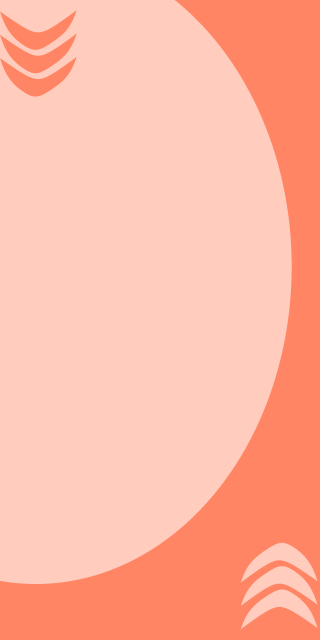
Write a WebGL 1 fragment shader that draws this background.

```glsl
precision mediump float;
// Flat background: a large pale ellipse on coral, with stacked chevrons in two corners.

uniform vec2 u_resolution;

// Palette
const vec3 CORAL = vec3(1.0, 0.522, 0.392);
const vec3 BLUSH = vec3(1.0, 0.800, 0.741);

// Layout, in canvas widths on a 1 by 2 canvas
const vec2 CANVAS = vec2(1.0, 2.0);
const vec2 ELLIPSE_CENTER = vec2(0.112, 1.167);
const vec2 ELLIPSE_RADII = vec2(0.7995, 0.992);
const vec2 TOP_STACK = vec2(0.1198, 1.9665);
const vec2 BOTTOM_STACK = vec2(0.8724, 0.0355);
const float CHEVRON_HALF_WIDTH = 0.1198;

// Chevron profile, in chevron half widths
const float STACK_STEP = 0.609;
const float INNER_DEPTH = 0.565;
const float OUTER_DEPTH = 1.02;
const float INNER_ROUND = 0.304;
const float OUTER_ROUND = 0.26;
const float INNER_SLOPE = 0.76;
const float OUTER_SLOPE = 0.80;
const float TIP_DROP = 0.40;
const float APEX_SHIFT = 0.07;
const float TILT = 0.016;

const int CHEVRONS = 3;
const int SAMPLES = 4; // per axis, for smooth edges

// V shape with a rounded vertex of height zero
float roundedV(float x, float radius) {
  return sqrt(x * x + radius * radius) - radius;
}

// One chevron pointing down, its tips at x = -1 and x = 1
float chevron(vec2 p) {
  float depth = TILT * p.x - p.y;
  float x2 = p.x * p.x;
  float shifted = p.x + APEX_SHIFT * (1.0 - x2);
  float inner = INNER_DEPTH - INNER_SLOPE * roundedV(p.x, INNER_ROUND);
  float outer = OUTER_DEPTH - OUTER_SLOPE * roundedV(shifted, OUTER_ROUND)
              - TIP_DROP * x2 * x2 * x2;
  return step(abs(p.x), 1.0) * step(inner, depth) * step(depth, outer);
}

// Chevrons repeated downwards from the first pair of tips
float chevronStack(vec2 p) {
  float mask = 0.0;
  for (int i = 0; i < CHEVRONS; i++) {
    mask = max(mask, chevron(p + vec2(0.0, STACK_STEP * float(i))));
  }
  return mask;
}

vec3 scene(vec2 p) {
  vec2 e = (p - ELLIPSE_CENTER) / ELLIPSE_RADII;
  vec3 color = mix(CORAL, BLUSH, step(dot(e, e), 1.0));
  color = mix(color, CORAL, chevronStack((p - TOP_STACK) / CHEVRON_HALF_WIDTH));
  // The lower stack is turned half way round; it continues below the canvas
  return mix(color, BLUSH, chevronStack((BOTTOM_STACK - p) / CHEVRON_HALF_WIDTH));
}

void main() {
  // Average a regular grid of samples inside each pixel
  vec3 sum = vec3(0.0);
  for (int j = 0; j < SAMPLES; j++) {
    for (int i = 0; i < SAMPLES; i++) {
      vec2 offset = (vec2(float(i), float(j)) + 0.5) / float(SAMPLES) - 0.5;
      sum += scene((gl_FragCoord.xy + offset) / u_resolution * CANVAS);
    }
  }
  gl_FragColor = vec4(sum / float(SAMPLES * SAMPLES), 1.0);
}
```
